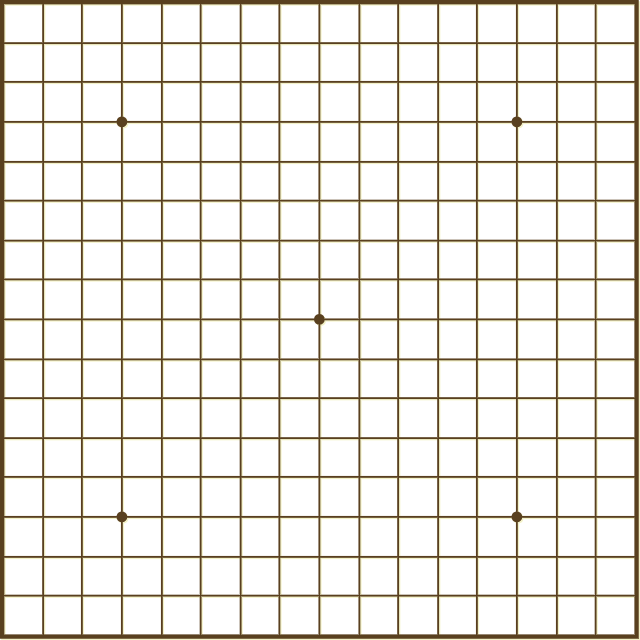
Write a WebGL 2 fragment shader that draws this pattern.

```glsl
#version 300 es
precision highp float;
// A framed board of 16 by 16 square cells ruled in brown on white, with five
// round star points. One ink mask is drawn twice: first shifted down and right
// as a pale yellow fringe, then in place as the brown ink.

uniform vec2 u_resolution;
out vec4 outColor;

const vec3 PAPER  = vec3(1.0);
const vec3 FRINGE = vec3(0.95, 0.945, 0.78);
const vec3 INK    = vec3(0.35, 0.25, 0.12);

// Lengths are in board units: the canvas is 512 units wide at any size.
const float CANVAS      = 512.0;
const float CENTER      = 255.5;
const float CELL        = 31.6;
const float LAST_LINE   = 7.0;    // inner lines on each side of the middle one
const float LINE_HALF   = 0.75;
const float FRAME_INNER = 252.0;
const float FRAME_OUTER = 255.5;
const float STAR_OFFSET = 5.0 * CELL;
const float STAR_RADIUS = 4.3;
const vec2  FRINGE_SHIFT = vec2(1.0);

// Smooth coverage of a shape from its signed distance (negative inside).
float coverage(float dist, float softness) {
    return clamp(0.5 - dist / softness, 0.0, 1.0);
}

// Distance to the nearest ruled line on each axis, settled on half units.
vec2 lineDistance(vec2 p, float cell, float halfWidth) {
    vec2 index = clamp(round((p - CENTER) / cell), -LAST_LINE, LAST_LINE);
    vec2 linePos = floor(CENTER + cell * index) + 0.5;
    return abs(p - linePos) - halfWidth;
}

// Distance to a square band between two half sizes.
float frameDistance(vec2 fromCenter, float inner, float outer) {
    float reach = max(fromCenter.x, fromCenter.y);
    return max(inner - reach, reach - outer);
}

// Distance to the middle star and, by symmetry, the four diagonal ones.
float starDistance(vec2 fromCenter, float offset, float radius) {
    return min(length(fromCenter), length(fromCenter - offset)) - radius;
}

// Combined ink mask of lines, frame and stars.
float inkMask(vec2 p, float softness) {
    vec2 fromCenter = abs(p - CENTER);
    vec2 lines = lineDistance(p, CELL, LINE_HALF);
    float edge = max(fromCenter.x, fromCenter.y) - FRAME_OUTER;
    float ruled = max(min(lines.x, lines.y), edge);
    float frame = frameDistance(fromCenter, FRAME_INNER, FRAME_OUTER);
    float stars = starDistance(fromCenter, STAR_OFFSET, STAR_RADIUS);
    return coverage(min(ruled, min(frame, stars)), softness);
}

void main() {
    // Board coordinates run from the upper left corner.
    vec2 uv = gl_FragCoord.xy / u_resolution;
    vec2 p = vec2(uv.x, 1.0 - uv.y) * CANVAS;
    float softness = CANVAS / min(u_resolution.x, u_resolution.y);

    vec3 color = mix(PAPER, FRINGE, inkMask(p - FRINGE_SHIFT, softness));
    color = mix(color, INK, inkMask(p, softness));
    outColor = vec4(color, 1.0);
}
```
